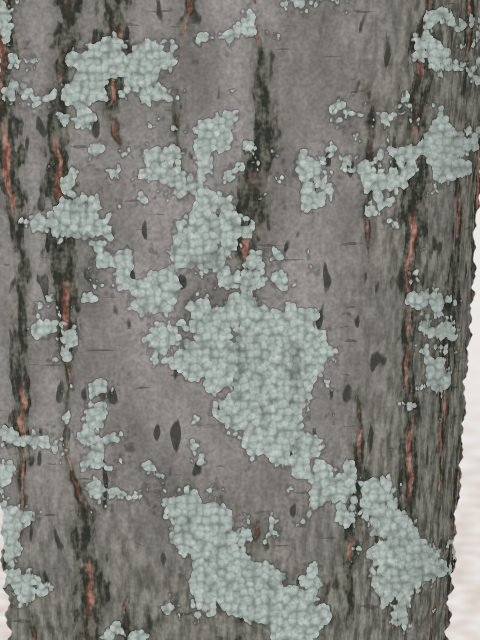
Reproduce this texture procedurally as a Shadertoy shader.

```glsl
// Weathered tree trunk: grey bark plates, rust-cored fissures and crusty pale lichen.

const vec3 PLATE_DARK   = vec3(0.44, 0.43, 0.415);
const vec3 PLATE_LIGHT  = vec3(0.585, 0.565, 0.555);
const vec3 ROUGH_DARK   = vec3(0.30, 0.30, 0.27);
const vec3 ROUGH_LIGHT  = vec3(0.52, 0.52, 0.48);
const vec3 FISSURE_DEEP = vec3(0.19, 0.20, 0.175);
const vec3 FISSURE_SIDE = vec3(0.40, 0.395, 0.36);
const vec3 RUST_DARK    = vec3(0.45, 0.30, 0.25);
const vec3 RUST_LIGHT   = vec3(0.73, 0.51, 0.45);
const vec3 LICHEN_GAP   = vec3(0.42, 0.46, 0.43);
const vec3 LICHEN_LIGHT = vec3(0.69, 0.735, 0.715);
const vec3 GROUND_PALE  = vec3(0.92, 0.91, 0.90);
const vec3 GROUND_PINK  = vec3(0.83, 0.78, 0.75);

const float FISSURE_SPACING = 0.22;   // radians around the trunk
const float FISSURE_WIDTH   = 0.058;
const float RUST_WIDTH      = 0.014;
const float LICHEN_AMOUNT   = -0.19;
const float GRANULE_DENSITY = 88.0;   // lichen granules per canvas height
const float GRAIN           = 0.15;

vec2 hash2(vec2 p) {
    vec3 q = fract(p.xyx * vec3(0.1031, 0.1030, 0.0973));
    q += dot(q, q.yzx + 33.33);
    return fract((q.xx + q.yz) * q.zy);
}

float corner(vec2 cell, vec2 offset) {
    float a = 6.2832 * hash2(cell).x;
    return dot(vec2(cos(a), sin(a)), offset);
}

// Gradient noise, about -1 to 1
float noise(vec2 p) {
    vec2 i = floor(p), f = p - i, e = vec2(1.0, 0.0);
    vec2 w = f * f * f * (f * (f * 6.0 - 15.0) + 10.0);
    return 1.4 * mix(mix(corner(i, f), corner(i + e, f - e), w.x),
                     mix(corner(i + e.yx, f - e.yx), corner(i + 1.0, f - 1.0), w.x), w.y);
}

float fbm(vec2 p) {
    float sum = 0.0, amp = 0.5;
    for (int i = 0; i < 4; i++) {
        sum += amp * noise(p);
        p = mat2(1.6, 1.2, -1.2, 1.6) * p + 5.3;
        amp *= 0.5;
    }
    return sum;
}

// Distance to the nearest scattered point, and that point's random tone
vec2 granules(vec2 p) {
    vec2 id = floor(p), best = vec2(9.0, 0.0);
    for (int y = -1; y <= 1; y++)
    for (int x = -1; x <= 1; x++) {
        vec2 c = id + vec2(x, y), h = hash2(c);
        float d = length(c + 0.15 + 0.7 * h - p);
        if (d < best.x) best = vec2(d, h.y);
    }
    return best;
}

// Signed depth inside the nearest fissure, and inside its rusty core
vec2 fissures(float u, float y, float ragged) {
    float column = floor((u + 0.027) / FISSURE_SPACING + 0.5);
    float sides = smoothstep(0.2, 0.8, abs(u));
    float bare = exp(-12.0 * u * u - 18.0 * (y - 0.48) * (y - 0.48));
    vec2 depth = vec2(-1.0);
    for (int k = -1; k <= 1; k++) {
        float c = column + float(k);
        vec2 h = hash2(vec2(c, 7.0));
        float wander = 0.07 * noise(vec2(c * 7.3, y * 3.0))
                     + 0.028 * noise(vec2(c * 3.1 + 0.5, y * 13.0))
                     + 0.012 * noise(vec2(c * 2.7 + 0.2, y * 45.0));
        float d = abs(u - c * FISSURE_SPACING + 0.027 - 0.05 * (h.x - 0.5) - wander);
        float main = 1.0 - step(0.5, abs(c + 2.0));
        float open = noise(vec2(c * 5.7 + 0.3, y * 2.3 + h.y * 9.0)) * 1.6
                   + 0.38 + 0.2 * sides + 0.4 * main - 0.5 * bare;
        open = clamp(open, 0.0, 1.0);
        float shut = 0.08 * (1.0 - smoothstep(0.0, 0.15, open));
        depth.x = max(depth.x, FISSURE_WIDTH * open - d + 0.085 * ragged * open - shut);
        depth.y = max(depth.y, RUST_WIDTH * open - d + 0.02 * ragged - shut);
    }
    return depth;
}

void mainImage(out vec4 fragColor, in vec2 fragCoord) {
    vec2 p = fragCoord / iResolution.y;
    float u = asin(clamp((p.x - 0.31) / (0.405 + 0.07 * p.y), -0.985, 0.985));
    vec2 bark = vec2(u * 0.44, p.y);
    float coarse = fbm(bark * vec2(9.0, 5.0));
    float ragged = fbm(bark * vec2(48.0, 22.0));
    float fine = noise(p * 85.0) * 0.5 + noise(p * 175.0 + 4.0) * 0.6;

    // Smooth plates, giving way to streaky bark at the right and the foot
    vec3 color = mix(PLATE_DARK, PLATE_LIGHT, clamp(0.58 + 1.3 * coarse + 0.3 * ragged, 0.0, 1.0));
    float streaks = fbm(bark * vec2(75.0, 26.0) + 9.0);
    vec3 rough = mix(ROUGH_DARK, ROUGH_LIGHT, clamp(0.55 + 2.0 * streaks, 0.0, 1.0));
    float roughness = 0.75 * smoothstep(0.35, 0.9, u) + 0.7 * (1.0 - smoothstep(0.02, 0.36, p.y));
    color = mix(color, rough, clamp(roughness + 1.2 * coarse * roughness, 0.0, 0.9));

    // Short upright nicks and hairline cross cracks
    float nicks = smoothstep(0.50, 0.64, noise(bark * vec2(42.0, 17.0) + 3.0) + 0.3 * ragged);
    float hairs = smoothstep(0.60, 0.72, noise(bark * vec2(14.0, 85.0) + 0.2 * ragged));
    color = mix(color, FISSURE_DEEP, 0.75 * nicks + 0.4 * hairs * (1.0 - nicks));

    // Fissures with mossy flanks and rusty cores
    vec2 depth = fissures(u, p.y, ragged);
    float flank = smoothstep(-0.045, 0.01, depth.x + 0.06 * streaks);
    color = mix(color, rough * 0.95, 0.6 * flank);
    vec3 inside = mix(FISSURE_DEEP, FISSURE_SIDE, clamp(0.42 + 2.2 * streaks + 0.5 * fine, 0.0, 1.0));
    color = mix(color, inside, 0.92 * smoothstep(-0.006, 0.012, depth.x));
    vec3 rust = mix(RUST_DARK, RUST_LIGHT, clamp(0.45 + 1.8 * streaks + 0.5 * fine, 0.0, 1.0));
    float rustPatch = smoothstep(-0.25, 0.15, noise(bark * vec2(5.0, 9.0) + 2.0));
    color = mix(color, rust, 0.85 * rustPatch * smoothstep(-0.004, 0.005, depth.y));

    // Lichen: clustered lobes built of small granules
    vec2 grainCell = granules(p * GRANULE_DENSITY + 0.5 * ragged);
    vec2 lobe = granules(p * 24.0 + 0.6 * ragged);
    float band = (p.x - 0.33 - 0.16 * (0.6 - p.y)) / 0.125;
    float cover = LICHEN_AMOUNT + 0.23 * exp(-band * band) * (1.0 - smoothstep(0.74, 0.88, p.y))
                + 0.06 * smoothstep(0.4, 0.9, abs(u)) + fbm(p * 6.5 + 1.7)
                + 0.3 * (0.45 - lobe.x) + 0.14 * (0.45 - grainCell.x) + 0.12 * noise(p * 40.0);
    float lichen = smoothstep(-0.01, 0.035, cover);
    float bump = 1.0 - smoothstep(0.2, 0.85, grainCell.x);
    float tone = 0.25 + 0.6 * bump + 0.3 * grainCell.y - 0.5 * smoothstep(0.5, 0.85, lobe.x);
    color *= 1.0 - 0.2 * smoothstep(-0.08, 0.0, cover);
    color = mix(color, mix(LICHEN_GAP, LICHEN_LIGHT, clamp(tone, 0.0, 1.1)), 0.94 * lichen);

    // Surface grain and the turn of the trunk away from the light
    color *= 1.0 + GRAIN * fine;
    color *= 1.0 - 0.14 * smoothstep(0.7, 1.35, u);

    // Pale ground beyond the ragged outline
    float outline = 0.007 * noise(vec2(p.y * 45.0, 0.4)) + 0.003 * noise(vec2(p.y * 120.0, 2.6));
    float beyond = max(p.x - 0.70 - 0.07 * p.y, 0.013 - 0.06 * p.y - p.x) + outline;
    float blush = (1.0 - smoothstep(0.1, 0.55, p.y)) * (0.45 + 0.6 * noise(p * vec2(30.0, 75.0)));
    vec3 ground = mix(GROUND_PALE, GROUND_PINK, clamp(blush, 0.0, 1.0));
    color = mix(color, ground, smoothstep(-0.0015, 0.0015, beyond));

    fragColor = vec4(clamp(color, 0.0, 1.0), 1.0);
}
```
